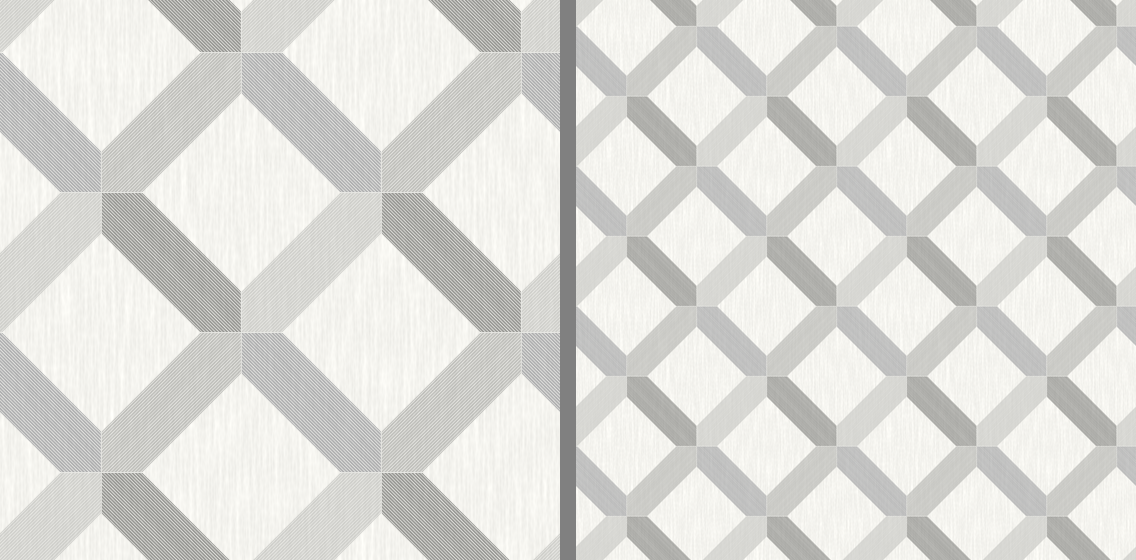
Left: one tile. Right: repeated 2 by 2.
Reproduce this pattern procedurally as a Shadertoy shader.

```glsl
// Diagonal trellis of mitred, pinstriped bands over a pale vertically streaked cloth.
// A 4x4 grid of cells alternates band direction and cycles four greys; stripes are
// box-filtered analytically and the streaks are stretched cellular noise that wraps.

const float TAU = 6.2831853;
const float CELLS = 4.0;                       // two full repeats each way
const vec2 GRID_OFFSET = vec2(0.724, 0.625);   // in cells
const float BAND_HALF = 0.29;                  // half width along a cell side
const float STRIPES = 24.0;                    // light lines across a band
const float STRIPE_DUTY = 0.34;
const float SEAM_HALF = 0.0036;

const vec3 CLOTH = vec3(0.962, 0.959, 0.940);
const vec3 THREAD = vec3(0.915, 0.914, 0.898);
const vec3 INK_PALE = vec3(0.815, 0.815, 0.798);
const vec3 INK_LIGHT = vec3(0.750, 0.750, 0.733);
const vec3 INK_COOL = vec3(0.682, 0.684, 0.688);
const vec3 INK_DARK = vec3(0.590, 0.590, 0.575);

vec2 hash22(vec2 p) {
    vec3 q = fract(p.xyx * vec3(0.1031, 0.1030, 0.0973));
    q += dot(q, q.yzx + 33.33);
    return fract((q.xx + q.yz) * q.zy);
}

// Distance to the nearest scattered point; wraps over the unit square.
float cellular(vec2 uv, vec2 count, float seed) {
    vec2 p = uv * count;
    vec2 base = floor(p);
    float nearest = 2.0;
    for (int y = -1; y <= 1; y++) {
        for (int x = -1; x <= 1; x++) {
            vec2 id = base + vec2(x, y);
            vec2 point = id + hash22(mod(id, count) + seed);
            nearest = min(nearest, length(point - p));
        }
    }
    return nearest;
}

// Vertical fibres around zero: long streaks, short slubs and slow banding.
float clothStreaks(vec2 uv) {
    float longStreak = cellular(uv, vec2(170.0, 9.0), 3.0) - 0.45;
    float slub = cellular(uv, vec2(230.0, 70.0), 41.0) - 0.45;
    float banding = sin(TAU * 23.0 * uv.x) * sin(TAU * (37.0 * uv.x + uv.y))
                  + 0.5 * sin(TAU * 71.0 * uv.x);
    return 0.058 * longStreak + 0.032 * slub + 0.004 * banding;
}

// Integral of a unit pulse train, used to filter it over a footprint.
float pulseIntegral(float x, float duty) {
    return floor(x) * duty + min(fract(x), duty);
}

float pulseCoverage(float x, float duty, float footprint) {
    float centred = x - 0.5 * (1.0 - duty);
    float h = 0.5 * footprint;
    return (pulseIntegral(centred + h, duty) - pulseIntegral(centred - h, duty)) / footprint;
}

float edgeCoverage(float dist, float footprint) {
    return clamp(0.5 - dist / footprint, 0.0, 1.0);
}

// Rising bands take the light greys, falling bands the deeper ones.
vec3 bandInk(vec2 parity) {
    vec3 lowRow = mix(INK_LIGHT, INK_COOL, parity.x);
    vec3 highRow = mix(INK_DARK, INK_PALE, parity.x);
    return mix(lowRow, highRow, parity.y);
}

vec3 stripedBand(float across, vec3 ink, float footprint, float seed) {
    float period = 2.0 * BAND_HALF / STRIPES;
    float x = across / period;
    float line = pulseCoverage(x, STRIPE_DUTY, footprint / period);
    float strength = mix(0.78, 1.08, hash22(vec2(floor(x) + 50.0, seed)).x);
    return mix(ink, THREAD, line * strength);
}

void mainImage(out vec4 fragColor, in vec2 fragCoord) {
    vec2 uv = fragCoord / iResolution.xy;
    float pixel = CELLS / iResolution.y;
    float diagonalPixel = pixel * sqrt(2.0);

    // Cell layout and the signed offset from its diagonal
    vec2 grid = uv * CELLS - GRID_OFFSET;
    vec2 parity = mod(floor(grid), 2.0);
    vec2 p = fract(grid);
    float falling = mod(parity.x + parity.y, 2.0);
    float across = mix(p.x - p.y, p.x + p.y - 1.0, falling);

    // Pinstriped band with pale seams where the mitres meet
    float seed = 7.0 + parity.x + 2.0 * parity.y;
    vec3 band = stripedBand(across, bandInk(parity), diagonalPixel, seed);
    vec2 toSide = min(p, 1.0 - p);
    float seam = edgeCoverage(min(toSide.x, toSide.y) - SEAM_HALF, pixel);
    band = mix(band, THREAD, seam * 0.9);

    // Cloth shows fully in the diamonds, faintly through the bands
    float streaks = clothStreaks(uv);
    float inBand = edgeCoverage(abs(across) - BAND_HALF, diagonalPixel);
    vec3 color = mix(CLOTH + streaks, band + 0.4 * streaks, inBand);
    fragColor = vec4(color, 1.0);
}
```
